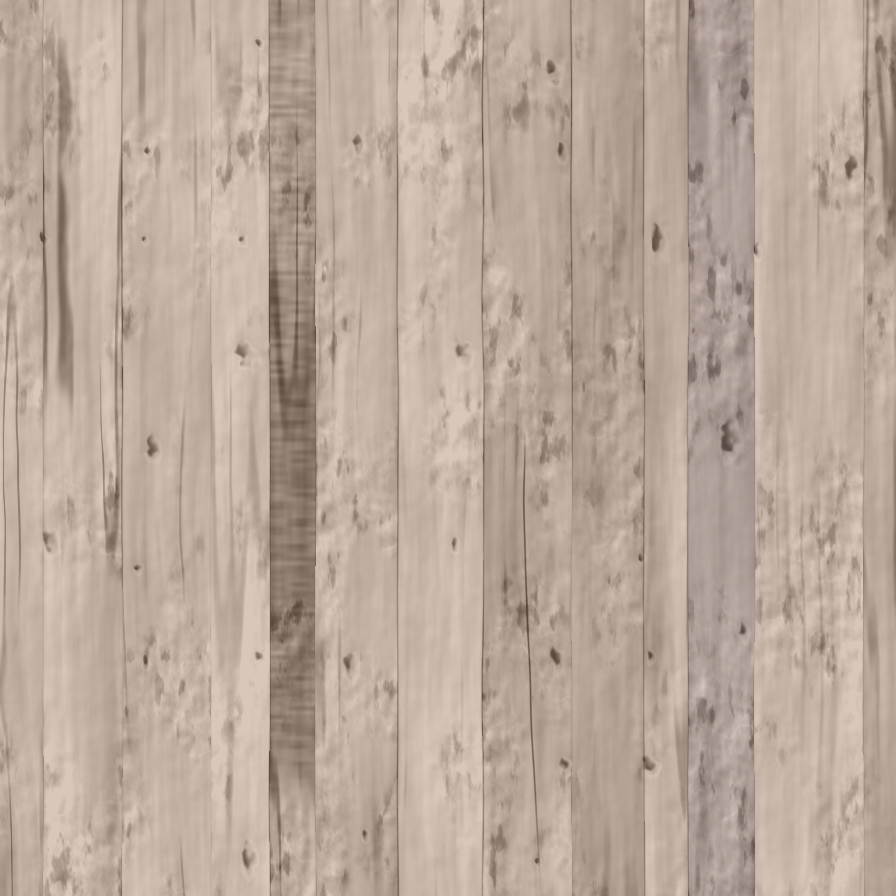
Give the GLSL for this texture, as a Shadertoy shader.

```glsl
// Weathered vertical timber planks with grain, cracks, knots, scuffs and dark seams.

const int PLANKS = 13;
const float EDGE[14] = float[](0.0, .048, .136, .236, .301, .352, .444, .539, .638, .719, .768, .842, .964, 1.0);
// Brightness offset and grain contrast of each plank
const float TONE[13] = float[](-.025, .005, .015, .035, -.13, .0, .03, -.04, -.045, .005, -.075, .025, -.035);
const float GRAIN[13] = float[](1.1, 1.2, .6, .5, .9, .6, .3, .7, .45, .7, .4, .4, .9);
// Strength of the seam on each plank's left side, and the height where it fades out
const float SEAM[13] = float[](.0, .25, .85, .2, .55, .25, .85, .9, .9, .6, .5, .2, .25);
const float SEAM_END[13] = float[](.0, .0, .35, .0, .0, .0, .0, .0, .5, .0, .0, .0, .0);

const vec3 WOOD = vec3(.765, .695, .645);
const vec3 VIOLET_TINT = vec3(-.012, -.004, .018);
const int DARK_PLANK = 4;
const int VIOLET_PLANK = 10;
const float SEAM_WIDTH = .0016;
const float SPLIT_TOP = .53;
const float KNOT_GRID = 9.0;
const float KNOT_CHANCE = .36;

float hash(vec2 p) {
    vec3 q = fract(p.xyx * .1031);
    q += dot(q, q.yzx + 33.33);
    return fract((q.x + q.y) * q.z);
}

float noise(vec2 p) {
    vec2 i = floor(p), f = fract(p);
    f = f * f * (3.0 - 2.0 * f);
    return mix(mix(hash(i), hash(i + vec2(1, 0)), f.x),
               mix(hash(i + vec2(0, 1)), hash(i + vec2(1, 1)), f.x), f.y);
}

float fbm(vec2 p) {
    float sum = 0.0, amp = .533;
    for (int i = 0; i < 4; i++) {
        sum += amp * noise(p);
        p = p * 2.03 + 17.7;
        amp *= .5;
    }
    return sum;
}

// Soft-edged line at distance d
float line(float d, float width, float pixel) {
    return 1.0 - smoothstep(0.0, max(width, pixel * 1.2), abs(d));
}

// Long fibres, flowing rings and short dark cracks
float grainShade(vec2 p, float strength) {
    p.x += .018 * (fbm(p * vec2(9, 3)) - .5);
    float fibre = fbm(p * vec2(48, 3.5)) - .5;
    float fine = noise(p * vec2(230, 16)) - .5;
    float rings = sin(6.2832 * (p.x * 58.0 + 2.2 * noise(p * vec2(9, 2.5))));
    float crack = 1.0 - smoothstep(.015, .1, abs(noise(p * vec2(62, 2.2)) - .5));
    crack *= smoothstep(.46, .7, fbm(p * vec2(22, 5) + 40.0));
    return .13 * fibre + .035 * fine + strength * (.012 * rings + .05 * fibre - .2 * crack);
}

// Blotches, embossed roughness, dark pits and pale scuffs
float wearShade(vec2 p) {
    float blotch = fbm(p * vec2(13, 5)) - .5;
    vec2 rough = p * vec2(65, 42);
    float relief = fbm(rough + vec2(.3, -.3)) - fbm(rough);
    float worn = smoothstep(.42, .68, fbm(p * vec2(15, 8) + 9.0));
    float pits = smoothstep(.59, .76, fbm(p * vec2(85, 32) + 3.0));
    float scuff = 1.0 - smoothstep(.0, .035, abs(fbm(p * vec2(17, 13) + 70.0) - .52));
    return .13 * blotch + relief * (.06 + .2 * worn) - .16 * pits * worn + .035 * scuff * worn;
}

// Small scattered knots: dark crescent core, soft halo and pale lower rim
float knotShade(vec2 uv) {
    vec2 cell = floor(uv * KNOT_GRID);
    float size = mix(.003, .009, pow(hash(cell + 61.0), 2.0));
    vec2 centre = (cell + .3 + .4 * vec2(hash(cell + 5.0), hash(cell + 23.0))) / KNOT_GRID;
    vec2 d = (uv - centre) / size * vec2(1.0, mix(.45, .85, hash(cell + 31.0)));
    d += 1.1 * (vec2(noise(uv * 130.0), noise(uv * 130.0 + 50.0)) - .5);
    float r = length(d);
    float core = 1.0 - smoothstep(.45, 1.15, r);
    float hollow = smoothstep(-.5, .9, d.x + d.y * .4);
    float rim = exp(-6.0 * pow(length(d - vec2(.5, -.6)) - 1.2, 2.0));
    float shade = -core * mix(.32, .12, hollow) - .06 * exp(-r * r * .3) + .05 * rim;
    return shade * step(hash(cell + 11.0), KNOT_CHANCE);
}

void mainImage(out vec4 fragColor, in vec2 fragCoord) {
    vec2 uv = fragCoord / iResolution.xy;
    float pixel = 1.0 / iResolution.x;

    // Seams, and the plank under this point
    int id = 0;
    float seams = 0.0;
    for (int i = 1; i < PLANKS; i++) {
        float key = float(i) * 7.3;
        float d = uv.x - EDGE[i] - .0022 * (noise(vec2(uv.y * 9.0, key)) - .5);
        if (d > 0.0) id = i;
        float fade = SEAM_END[i] > 0.0 ? smoothstep(-.06, .1, uv.y - SEAM_END[i]) : 1.0;
        float gap = SEAM[i] * mix(.2, 1.0, fade) * mix(.55, 1.0, noise(vec2(uv.y * 14.0, key + 3.0)));
        seams += gap * (.3 * line(d, SEAM_WIDTH, pixel) + .05 * exp(-abs(d) * 260.0));
    }

    vec2 p = uv + vec2(float(id) * 3.17, float(id) * 5.71);
    float shade = TONE[id] + grainShade(p, GRAIN[id]) + wearShade(p) + knotShade(uv);

    // Saw marks and uneven staining on the dark plank
    if (id == DARK_PLANK) {
        float stain = smoothstep(.1, .22, uv.y + .12 * (noise(uv * vec2(60, 12)) - .5));
        float saw = noise(uv * vec2(45, 210)) - .5;
        shade += .1 * (1.0 - stain) + .12 * saw * stain - .05 * stain * smoothstep(.75, .5, uv.y);
    }

    // One long wandering split
    float drop = max(SPLIT_TOP - uv.y, 0.0) / SPLIT_TOP;
    float path = .585 + .018 * drop * drop + .003 * (noise(vec2(uv.y * 16.0, 2.0)) - .5);
    float split = line(uv.x - path, .0018, pixel) * smoothstep(0.0, .12, drop) * smoothstep(1.05, .7, drop);

    shade = clamp(shade - seams - .3 * split, -.4, .085);
    vec3 colour = WOOD + shade + (id == VIOLET_PLANK ? VIOLET_TINT : vec3(0));
    fragColor = vec4(colour, 1.0);
}
```
